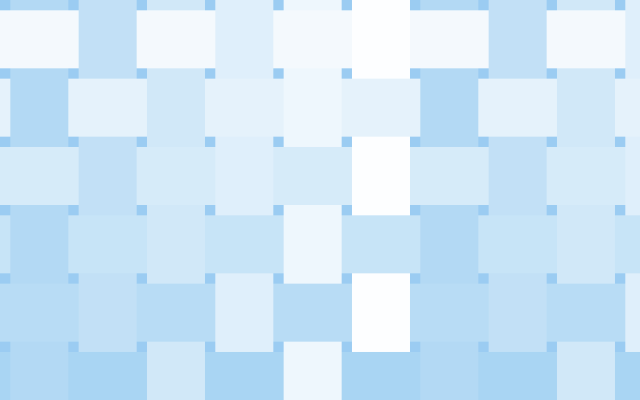
This pattern is drawn by a Shadertoy shader. Its source:

```glsl
// Plain basket weave of pale blue ribbons, shaded in ramps of six strands
#define PITCH 0.17083      // strand spacing, in canvas heights
#define GAP 0.151          // open space between strands, in pitches
#define STEPS 6.0          // strands per colour ramp
#define GROUND vec3(0.608, 0.800, 0.949)
#define WARP_DARK vec3(0.702, 0.851, 0.957)
#define WARP_LIGHT vec3(0.992, 0.996, 1.000)
#define WEFT_DARK vec3(0.663, 0.835, 0.953)
#define WEFT_LIGHT vec3(0.955, 0.978, 0.992)

// Position of a strand within its colour ramp, 0 to 1
float rampStep(float index) {
    return mod(index, STEPS) / (STEPS - 1.0);
}

// Antialiased coverage of a strand centred in its cell
float strandCover(float offset, float pixel) {
    float dist = abs(offset) - 0.5 * (1.0 - GAP);
    return clamp(0.5 - dist / pixel, 0.0, 1.0);
}

void mainImage(out vec4 fragColor, in vec2 fragCoord) {
    // Weave coordinates, counted from the top left corner
    vec2 fromTop = vec2(fragCoord.x, iResolution.y - fragCoord.y);
    float pixel = 1.0 / (iResolution.y * PITCH);
    vec2 weave = fromTop * pixel - 0.5 * GAP;
    vec2 cell = floor(weave);
    vec2 offset = fract(weave) - 0.5;

    // Vertical warp and horizontal weft strands
    vec3 warp = mix(WARP_DARK, WARP_LIGHT, rampStep(cell.x));
    vec3 weft = mix(WEFT_LIGHT, WEFT_DARK, rampStep(cell.y));
    float warpCover = strandCover(offset.x, pixel);
    float weftCover = strandCover(offset.y, pixel);

    // Alternate which strand passes over at each crossing
    bool warpOver = mod(cell.x + cell.y, 2.0) > 0.5;
    vec3 color = GROUND;
    if (warpOver) {
        color = mix(color, weft, weftCover);
        color = mix(color, warp, warpCover);
    } else {
        color = mix(color, warp, warpCover);
        color = mix(color, weft, weftCover);
    }
    fragColor = vec4(color, 1.0);
}
```
